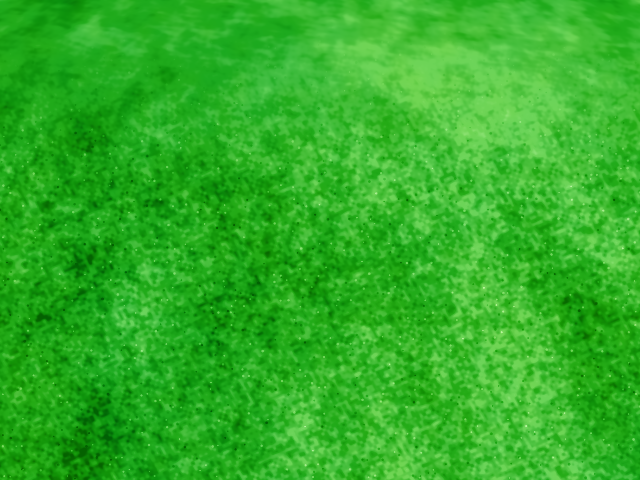
A WebGL 2 fragment shader for this texture:

```glsl
#version 300 es
precision highp float;

uniform vec2 u_resolution;
out vec4 outColor;

float hash(vec2 p) {
    vec3 q = fract(vec3(p.xyx) * 0.1031);
    q += dot(q, q.yzx + 33.33);
    return fract((q.x + q.y) * q.z);
}

// Value noise centred on zero, from -1 to 1
float noise(vec2 p) {
    vec2 cell = floor(p), f = fract(p);
    vec2 w = f * f * (3.0 - 2.0 * f);
    float low = mix(hash(cell), hash(cell + vec2(1, 0)), w.x);
    float high = mix(hash(cell + vec2(0, 1)), hash(cell + vec2(1, 1)), w.x);
    return 2.0 * mix(low, high, w.y) - 1.0;
}

mat2 rotation(float angle) {
    float c = cos(angle), s = sin(angle);
    return mat2(c, s, -s, c);
}

float fbm(vec2 p, int octaves, float gain) {
    float sum = 0.0, amplitude = 1.0;
    mat2 turn = rotation(0.65);
    for (int i = 0; i < octaves; i++) {
        sum += amplitude * noise(p);
        p = turn * p * 2.03 + 17.3;
        amplitude *= gain;
    }
    return sum;
}

float blob(vec2 p, vec2 centre, vec2 radius) {
    vec2 d = (p - centre) / radius;
    return exp(-dot(d, d));
}

// Small soft dots, one at most in each grid cell
float specks(vec2 p, float density, float seed) {
    vec2 cell = floor(p) + seed;
    vec2 centre = 0.3 + 0.4 * vec2(hash(cell + 3.1), hash(cell + 8.7));
    float radius = mix(0.16, 0.3, hash(cell + 5.3));
    float dotShape = 1.0 - smoothstep(radius * 0.3, radius, length(fract(p) - centre));
    return dotShape * step(1.0 - density, hash(cell + 1.9));
}

// Tone runs in standard deviations about the mean green
vec3 grassColor(float tone) {
    vec3 color = mix(vec3(0.01, 0.38, 0.005), vec3(0.06, 0.58, 0.04), smoothstep(-2.6, -1.1, tone));
    color = mix(color, vec3(0.13, 0.67, 0.10), smoothstep(-1.3, -0.3, tone));
    color = mix(color, vec3(0.27, 0.745, 0.23), smoothstep(-0.3, 0.6, tone));
    color = mix(color, vec3(0.42, 0.83, 0.35), smoothstep(0.5, 1.5, tone));
    return mix(color, vec3(0.72, 0.96, 0.64), smoothstep(1.6, 3.6, tone));
}

// Broad light and shade across the lawn
float lighting(vec2 p) {
    float light = -0.25 + 0.35 * (p.x - 0.667);
    light += 1.0 * blob(p, vec2(1.05, 0.76), vec2(0.42, 0.24));
    light += 0.5 * blob(p, vec2(0.65, 0.9), vec2(0.4, 0.14));
    light += 0.5 * blob(p, vec2(1.1, 0.1), vec2(0.3, 0.2));
    light -= 0.9 * blob(p, vec2(0.02, 0.08), vec2(0.28, 0.18));
    light -= 0.4 * blob(p, vec2(0.25, 0.68), vec2(0.3, 0.2));
    return light;
}

void main() {
    vec2 p = gl_FragCoord.xy / u_resolution.y;
    float far = smoothstep(0.55, 0.98, p.y);

    // Ground plane seen at a slant
    float depth = 1.0 / (1.6 - p.y);
    vec2 ground = vec2((p.x - 0.667) * depth, depth * 0.85);
    float patches = fbm(ground * 7.0 + 21.0, 4, 0.62);
    float mottling = fbm(ground * 34.0 + 60.0, 2, 0.7);

    // Crisp grain nearby, drawn into soft streaks far away
    vec2 grainPoint = rotation(0.45) * p * vec2(1.0, 1.1);
    float grain = fbm(grainPoint * 68.0 + 40.0, 2, 1.15);
    vec2 streakPoint = rotation(0.14) * p;
    float streaks = fbm(streakPoint * vec2(22.0, 75.0) + 90.0, 2, 0.7);

    float tone = lighting(p) + 0.68 * patches + 0.24 * mottling * (1.0 - 0.5 * far);
    tone += mix(0.78 * grain, 0.36 * streaks, far);

    // Glints and gaps between blades
    float near = 1.0 - far;
    tone += 1.9 * near * specks(p * 76.0, 0.07, 11.0);
    tone -= 1.3 * near * specks(rotation(0.3) * p * 70.0, 0.08, 47.0);

    // Slight drift between cool and warm green
    float warmth = noise(p * 3.5 + 5.0) + 0.6 * noise(p * 30.0 + 31.0);
    vec3 color = grassColor(tone) + vec3(0.018, 0.004, -0.02) * warmth;
    outColor = vec4(clamp(color, 0.0, 1.0), 1.0);
}
```
